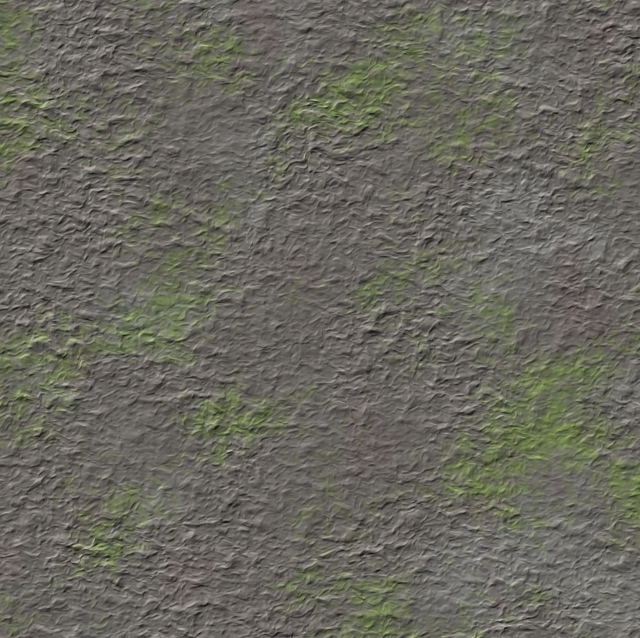
This texture is drawn by a Shadertoy shader. Its source:

```glsl
// Weathered grey rock with short flaky relief and soft diagonal moss patches.

// Unit gradient direction for one lattice point.
vec2 latticeGradient(ivec2 cell) {
    uint h = uint(cell.x) * 1597334677u ^ uint(cell.y) * 3812015801u;
    h = (h ^ (h >> 15)) * 2246822519u;
    h = (h ^ (h >> 13)) * 3266489917u;
    h ^= h >> 16;
    float angle = float(h & 65535u) / 65536.0 * 6.28319;
    return vec2(cos(angle), sin(angle));
}

float gradientNoise(vec2 p) {
    ivec2 i = ivec2(floor(p));
    vec2 f = fract(p);
    vec2 u = f * f * f * (f * (f * 6.0 - 15.0) + 10.0);
    float a = dot(latticeGradient(i), f);
    float b = dot(latticeGradient(i + ivec2(1, 0)), f - vec2(1, 0));
    float c = dot(latticeGradient(i + ivec2(0, 1)), f - vec2(0, 1));
    float d = dot(latticeGradient(i + ivec2(1, 1)), f - vec2(1, 1));
    return mix(mix(a, b, u.x), mix(c, d, u.x), u.y);
}

float fbm(vec2 p) {
    float sum = 0.0, amplitude = 1.0;
    for (int i = 0; i < 4; i++) {
        sum += amplitude * gradientNoise(p);
        p = mat2(1.6, 1.2, -1.2, 1.6) * p + 17.3;
        amplitude *= 0.5;
    }
    return sum;
}

// Short overlapping flakes, a little wider than tall, with creased edges.
float rockHeight(vec2 p) {
    p += 0.012 * vec2(gradientNoise(p * 9.0), gradientNoise(p * 9.0 + 41.0));
    p += 0.006 * vec2(gradientNoise(p * 43.0 + 7.0), gradientNoise(p * 43.0 + 73.0));
    float height = 0.0, amplitude = 0.8;
    for (int i = 0; i < 3; i++) {
        // Each layer leans a different way so the flakes do not line up.
        float lean = 0.35 * float(i - 1);
        vec2 q = vec2(p.x + lean * p.y, p.y - lean * p.x);
        float n = gradientNoise(q * vec2(30.0, 45.0) * exp2(0.95 * float(i)) + 11.7 * float(i));
        height += amplitude * (0.6 * sqrt(n * n + 0.003) + 0.6 * n);
        amplitude *= 0.6;
    }
    return height;
}

void mainImage(out vec4 fragColor, in vec2 fragCoord) {
    vec2 uv = fragCoord / iResolution.y;

    // Broad fields: moss runs up to the right, pale areas are smoother.
    vec2 slanted = vec2(dot(uv, vec2(0.9, 0.43)) * 3.0, dot(uv, vec2(-0.43, 0.9)) * 4.6);
    float mottling = gradientNoise(uv * vec2(42.0, 54.0) + 90.0);
    float moss = smoothstep(-0.05, 0.75, fbm(slanted + 3.7) + 0.40 * mottling);
    float pale = smoothstep(0.0, 0.6, fbm(uv * vec2(3.0, 4.5) + 27.0));
    float mauve = smoothstep(0.15, 0.6, fbm(uv * 6.0 + 58.0));
    float roughness = clamp(1.0 + 0.7 * fbm(uv * 5.0 + 12.0) - 0.25 * pale, 0.5, 1.5);

    // Stone and moss colour
    vec3 color = vec3(0.405, 0.39, 0.375);
    color = mix(color, vec3(0.475, 0.48, 0.47), pale * 0.6);
    color = mix(color, vec3(0.42, 0.365, 0.37), mauve * 0.5);
    color = mix(color, vec3(0.415, 0.49, 0.27), moss * 0.85);
    color *= 1.0 + 0.08 * fbm(uv * vec2(9.0, 12.0) + 33.0);

    // Relief lit from the upper left
    vec2 towardLight = vec2(-0.0012, 0.0020);
    float slope = rockHeight(uv - 0.5 * towardLight) - rockHeight(uv + 0.5 * towardLight);
    float grain = gradientNoise(uv * vec2(90.0, 200.0) + 5.0);
    float light = 1.0 + 2.4 * roughness * slope + 0.12 * grain;
    color *= clamp(light, 0.25, 1.65);

    fragColor = vec4(color, 1.0);
}
```
